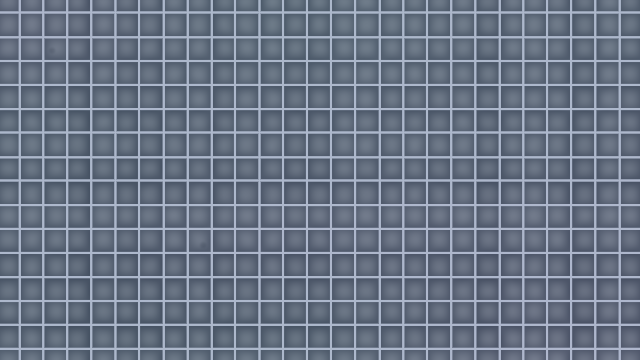
This pattern is drawn by a Shadertoy shader. Its source:

```glsl
// Slate-blue square tiles with soft bright centres, divided by thin pale grid lines.

float hash(vec2 p) {
    p = fract(p * vec2(0.1031, 0.1173));
    p += dot(p, p.yx + 33.33);
    return fract((p.x + p.y) * p.x * 97.3);
}

float valueNoise(vec2 p) {
    vec2 i = floor(p), f = fract(p);
    f = f * f * (3.0 - 2.0 * f);
    return mix(mix(hash(i), hash(i + vec2(1, 0)), f.x),
               mix(hash(i + vec2(0, 1)), hash(i + vec2(1, 1)), f.x), f.y);
}

// One independent random value per column (x) and per row (y), in -0.5..0.5.
vec2 axisRandom(vec2 id, float seed) {
    return vec2(hash(vec2(id.x + 40.0, seed)), hash(vec2(id.y + 80.0, seed + 7.0))) - 0.5;
}

void mainImage(out vec4 fragColor, in vec2 fragCoord) {
    // Fifteen square cells fit the canvas height.
    float pixel = 15.0 / iResolution.y;
    vec2 grid = fragCoord * pixel - vec2(0.81, 0.46);

    // Signed distance to the nearest, slightly uneven, line on each axis.
    vec2 line = floor(grid + 0.5);
    vec2 offset = grid - line - 0.045 * axisRandom(line, 3.0);
    vec2 cell = line - 1.0 + step(0.0, offset);
    vec2 local = fract(offset);

    // Bright tile centre, pushed a little off the middle by column and row.
    vec2 shifted = clamp(local + 0.18 * axisRandom(cell, 11.0), 0.0, 1.0);
    vec2 bump = sin(3.14159 * shifted);
    float glow = bump.x * bump.y;
    vec3 color = mix(vec3(0.300, 0.342, 0.412), vec3(0.424, 0.464, 0.526), glow);

    // Brightness varies by column and row, the tint drifts across the canvas.
    vec2 shade = axisRandom(cell, 19.0);
    color += 0.022 * (shade.x + shade.y);
    float drift = valueNoise(grid * vec2(0.09, 0.22) + 15.0) - 0.5;
    color += drift * vec3(0.022, -0.012, 0.010);
    color += 0.012 * (valueNoise(grid * 2.5 + 60.0) - 0.5);

    // A few tiles carry a small dark smudge.
    float marked = step(0.975, hash(cell + 23.0));
    vec2 spot = 0.5 + 0.4 * axisRandom(cell, 31.0);
    color -= 0.045 * marked * (1.0 - smoothstep(0.03, 0.2, length(local - spot)));

    // Pale lines with soft edges.
    float edge = min(abs(offset.x), abs(offset.y));
    float lineMask = 1.0 - smoothstep(0.048 - 0.5 * pixel, 0.048 + 0.5 * pixel, edge);
    vec3 lineColor = vec3(0.68, 0.72, 0.80) + 0.5 * drift * vec3(0.03, -0.01, 0.02);
    color = mix(color, lineColor, lineMask);

    fragColor = vec4(color, 1.0);
}
```
